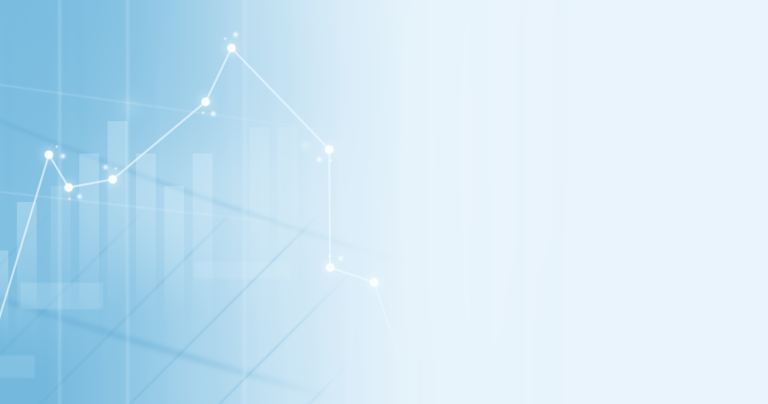
Give the GLSL for this background, as a WebGL 1 fragment shader.

```glsl
precision highp float;
uniform vec2 u_resolution;

#define DEEP vec3(0.47, 0.735, 0.875)
#define PALE vec3(0.912, 0.958, 0.988)
#define SHADE vec3(0.36, 0.65, 0.82)
#define FADE_END 0.60
#define BAR_WIDTH 0.049
#define BAR_STEP 0.0702
#define BAR_START 0.126
#define GRID_STEP 0.222
#define LINE_HALF 0.0026
#define NODE_RADIUS 0.0105
#define ORBIT 0.035

float hash(vec2 p) {
  vec3 q = fract(vec3(p.xyx) * 0.1031);
  q += dot(q, q.yzx + 33.33);
  return fract((q.x + q.y) * q.z);
}

float noise(vec2 p) {
  vec2 i = floor(p), f = fract(p);
  f = f * f * (3.0 - 2.0 * f);
  return mix(mix(hash(i), hash(i + vec2(1, 0)), f.x),
             mix(hash(i + vec2(0, 1)), hash(i + vec2(1, 1)), f.x), f.y);
}

float segment(vec2 p, vec2 a, vec2 b) {
  vec2 d = b - a;
  return length(p - a - d * clamp(dot(p - a, d) / dot(d, d), 0.0, 1.0));
}

float box(vec2 p, vec2 low, vec2 high, float soft) {
  vec2 e = smoothstep(-soft, soft, p - low) * smoothstep(-soft, soft, high - p);
  return e.x * e.y;
}

float glow(float d, float radius) {
  return exp(-d * d / (radius * radius));
}

// Chart node: position and angle of its satellite
vec3 node(float i) {
  if (i < 0.5) return vec3(-0.025, 0.136, 0.0);
  if (i < 1.5) return vec3(0.121, 0.617, -0.1);
  if (i < 2.5) return vec3(0.170, 0.536, -0.7);
  if (i < 3.5) return vec3(0.279, 0.556, 2.1);
  if (i < 4.5) return vec3(0.509, 0.748, -1.0);
  if (i < 5.5) return vec3(0.573, 0.881, 1.27);
  if (i < 6.5) return vec3(0.815, 0.630, -2.36);
  if (i < 7.5) return vec3(0.817, 0.338, 0.7);
  if (i < 8.5) return vec3(0.926, 0.301, 2.0);
  return vec3(1.025, 0.012, 0.0);
}

float bars(vec2 p, float soft) {
  float sum = 0.0;
  for (float i = -2.0; i < 9.0; i++) {
    float left = BAR_START + i * BAR_STEP - 0.014 * step(i, -0.5);
    float top = min(0.62 - 0.08 * cos(i * 1.5708), 0.62 + 0.12 * i + step(0.0, i));
    top = mix(top, 0.685, step(6.5, i));
    float strength = abs(i - 6.0) < 0.5 ? 0.0 : (i == 0.0 ? 0.5 : 1.0);
    strength *= mix(1.0, 0.55, step(6.5, i));
    float fade = smoothstep(0.12, top, p.y);
    sum += strength * fade * box(p, vec2(left, 0.15), vec2(left + BAR_WIDTH, top), soft);
  }
  return sum;
}

void main() {
  vec2 p = gl_FragCoord.xy / u_resolution.y;
  float u = gl_FragCoord.x / u_resolution.x;
  float soft = max(0.7 / u_resolution.y, 0.0015);
  float side = 1.0 - smoothstep(0.15, FADE_END, u);

  // Horizontal wash with clouds and fine vertical streaks
  float wash = smoothstep(0.0, FADE_END, u);
  wash += side * 0.12 * (noise(p * vec2(3.0, 4.0)) - 0.5);
  wash += 0.03 * (1.0 - smoothstep(0.5, 0.8, u)) * (noise(vec2(p.x * 45.0, p.y * 1.5)) - 0.5);
  wash += 0.13 * glow(length((p - vec2(0.40, 0.48)) * vec2(0.8, 1.0)), 0.25);
  wash += 0.025 * smoothstep(0.60, 0.61, p.x) * side;
  vec3 color = mix(DEEP, PALE, clamp(wash, 0.0, 1.0));

  // Dark diagonal grid and two long sweeping bands
  float diagonal = abs(fract((p.x + 1.0 - p.y - 0.877) / GRID_STEP + 0.5) - 0.5) * GRID_STEP;
  float area = (1.0 - smoothstep(0.35, 0.52, p.y)) * (1.0 - smoothstep(0.65, 0.9, p.x));
  float dark = 0.20 * area * glow(diagonal, 0.005);
  float upper = p.y - (0.70 - 0.40 * p.x + 0.05 * p.x * p.x);
  float lower = p.y - (0.26 - 0.32 * p.x + 0.03 * p.x * p.x);
  dark += 0.24 * glow(upper, 0.008) * (1.0 - smoothstep(0.2, 1.08, p.x));
  dark += 0.30 * glow(lower, 0.011) * (1.0 - smoothstep(0.3, 0.9, p.x));
  dark += 0.13 * smoothstep(0.0, -0.15, lower) * (1.0 - smoothstep(0.0, 0.7, p.x));
  color = mix(color, SHADE, dark);

  // Bars, translucent panels and pale guide lines
  float light = 0.27 * bars(p, soft);
  light += 0.15 * box(p, vec2(0.05, 0.235), vec2(0.255, 0.30), 0.004);
  light += 0.13 * box(p, vec2(-0.1, 0.065), vec2(0.086, 0.12), 0.004);
  light += 0.12 * box(p, vec2(0.48, 0.31), vec2(0.72, 0.352), 0.006);
  light += 0.18 * (glow(p.x - 0.148, 0.005) + glow(p.x - 0.316, 0.005) + glow(p.x - 0.605, 0.006));
  light += 0.15 * side * glow(p.y - 0.79 + 0.14 * p.x, 0.003);
  light += 0.15 * side * glow(p.y - 0.525 + 0.11 * p.x, 0.003);
  light += 0.14 * glow(length(p - vec2(0.32, 0.735)), 0.03);
  light += 0.45 * glow(length(p - vec2(0.756, 0.640)), 0.011);
  color = mix(color, vec3(0.90, 0.97, 1.0), clamp(light, 0.0, 1.0));

  // Chart line, glowing nodes and their satellites
  float line = 0.0, dots = 0.0;
  for (float i = 1.0; i < 10.0; i++) {
    vec3 n = node(i);
    float d = segment(p, node(i - 1.0).xy, n.xy);
    float strength = i > 8.5 ? 0.45 * smoothstep(0.0, 0.3, p.y) : 0.65;
    line = max(line, strength * (1.0 - smoothstep(LINE_HALF - soft, LINE_HALF + soft, d)));
    if (i > 8.5) continue;
    float r = length(p - n.xy);
    dots += 0.95 * (1.0 - smoothstep(0.6, 1.3, r / NODE_RADIUS)) + 0.3 * glow(r, 0.02);
    if (i > 7.5) continue;
    float turn = n.z + (abs(i - 3.0) < 1.5 ? -0.8 : 0.9);
    vec2 big = n.xy + ORBIT * vec2(cos(n.z), sin(n.z));
    vec2 tiny = n.xy + 0.8 * ORBIT * vec2(cos(turn), sin(turn));
    dots += 0.85 * glow(length(p - big), 0.006) + 0.7 * glow(length(p - tiny), 0.003);
  }
  color = mix(color, vec3(0.93, 0.98, 1.0), line);
  color = mix(color, vec3(0.98, 0.995, 1.0), clamp(dots, 0.0, 1.0));
  gl_FragColor = vec4(color, 1.0);
}
```
